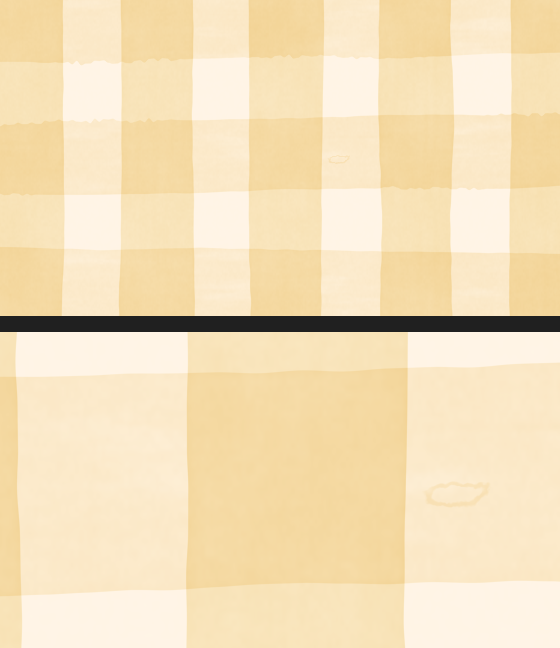
Top: the whole. Bottom: its middle third, enlarged.
Reproduce this pattern procedurally as a WebGL 1 fragment shader.

```glsl
precision highp float;
// Watercolour gingham: translucent honey brush bands crossing on cream paper.
uniform vec2 u_resolution;

float hash(vec2 p) {
  p = fract(p * vec2(0.1031, 0.1137));
  p += dot(p, p.yx + 33.33);
  return fract((p.x + p.y) * p.x * 17.0);
}

float noise(vec2 p) {
  vec2 i = floor(p), f = fract(p);
  f = f * f * (3.0 - 2.0 * f);
  return mix(mix(hash(i), hash(i + vec2(1.0, 0.0)), f.x),
             mix(hash(i + vec2(0.0, 1.0)), hash(i + 1.0), f.x), f.y);
}

float fbm(vec2 p) {
  float sum = 0.0, gain = 0.5;
  for (int i = 0; i < 4; i++) {
    sum += gain * noise(p);
    p = p * 2.03 + 17.3;
    gain *= 0.5;
  }
  return sum / 0.9375;
}

// Distance into the painted bands, with a separate wobble for every edge.
float bandDistance(float across, float along, float period, float gapCenter,
                   float halfGap, float seed, float dryness) {
  float cell = (across - gapCenter) / period;
  float edge = floor(cell * 2.0) * 7.0 + seed;
  float d = abs(fract(cell + 0.5) - 0.5) * period - halfGap;
  d += (noise(vec2(along * 3.2, edge)) - 0.5) * 0.013;
  d += (noise(vec2(along * 22.0, edge + 3.0)) - 0.5) * 0.003;
  float dry = smoothstep(0.5, 0.75, noise(vec2(along * 3.0, edge + 5.0)));
  return d + dryness * dry * (noise(vec2(along * 70.0, edge)) - 0.5) * 0.014;
}

// Pigment gathers in a thin line just inside a wet edge.
float wetEdge(float d, vec2 p) {
  return exp(-max(d, 0.0) / 0.004) * (0.05 + 0.28 * noise(p * 6.0))
       + exp(-max(d, 0.0) / 0.018) * 0.06;
}

void main() {
  vec2 p = gl_FragCoord.xy / u_resolution.y;
  float soft = 0.8 / u_resolution.y;

  // The lowest band leans down to the right, the others lean up.
  float tilt = p.y < 0.301 ? -0.012 : 0.016;
  float row = p.y - tilt * (p.x - 0.889);
  float dv = bandDistance(p.x, p.y, 0.411, 0.289, 0.091, 40.0, 0.0);
  float dh = bandDistance(row, p.x, 0.421, 0.301, 0.094, 90.0, 1.0);
  float vertical = smoothstep(-soft, soft, dv);
  float horizontal = smoothstep(-soft, soft, dh);

  // Pooled wash and streaks that follow each brush stroke.
  float pool = fbm(p * 4.5 + 8.0) - 0.5;
  float vStreak = fbm(vec2(p.x * 55.0, p.y * 5.0)) - 0.5;
  float hStreak = fbm(vec2(p.x * 5.0, row * 55.0) + 31.0) - 0.5;
  float vInk = vertical * (0.97 + 0.4 * pool + 0.16 * vStreak);
  float hInk = horizontal * (0.95 + 0.5 * pool + 0.2 * hStreak);

  // Pale smears where a horizontal stroke lies on bare paper.
  float smear = smoothstep(0.5, 0.8, fbm(vec2(p.x * 4.0, row * 22.0) + 5.0));
  hInk *= 1.0 - 0.3 * smear * (1.0 - vertical);
  vInk += vertical * wetEdge(dv, p) * (0.4 + 0.6 * horizontal);
  hInk += horizontal * wetEdge(dh, p + 9.0) * (0.5 + 0.5 * vertical);

  // One small dried bloom with a broken outline.
  vec2 q = (p - vec2(1.072, 0.496)) * vec2(1.0, 2.4);
  q += (vec2(fbm(p * 55.0), fbm(p * 55.0 + 40.0)) - 0.5) * 0.035;
  float ring = 1.0 - smoothstep(0.002, 0.008, abs(length(q) - 0.03));
  hInk += horizontal * ring * 0.8 * smoothstep(0.3, 0.6, noise(p * 70.0));

  // Transparent glazes multiply over the paper.
  vec3 color = vec3(1.0, 0.958, 0.9);
  color *= pow(vec3(0.972, 0.927, 0.795), vec3(vInk));
  color *= pow(vec3(0.985, 0.952, 0.87), vec3(hInk));

  // Paper tooth shows mostly under paint.
  float tooth = noise(p * vec2(210.0, 150.0)) + noise(p * 90.0 + 4.0) - 1.0;
  color += tooth * vec3(0.004, 0.007, 0.012) * (0.15 + 0.85 * max(vertical, horizontal));
  gl_FragColor = vec4(clamp(color, 0.0, 1.0), 1.0);
}
```
